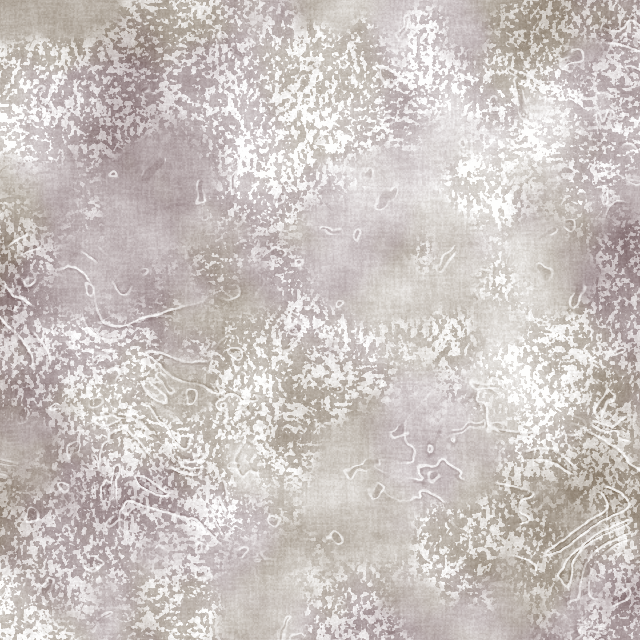
This texture is drawn by a Shadertoy shader. Its source:

```glsl
#define BASE_TONE 0.775
#define CLOUD_SCALE 5.0
#define CLOUD_CONTRAST 0.58
#define FLAKE_SCALE 185.0
#define FLAKE_LIGHT 0.15
#define FLAKE_DARK 0.065
#define CONTOUR_SCALE 6.0
#define CONTOUR_STEP 0.13
#define LINE_WIDTH 0.0019
#define MARK_GRID 15.0
#define GRAIN 0.07

float hash(vec2 p) {
    vec3 q = fract(vec3(p.xyx) * 0.1031);
    q += dot(q, q.yzx + 33.33);
    return fract((q.x + q.y) * q.z);
}

float noise(vec2 p) {
    vec2 i = floor(p), f = fract(p);
    f = f * f * (3.0 - 2.0 * f);
    return mix(mix(hash(i), hash(i + vec2(1, 0)), f.x),
               mix(hash(i + vec2(0, 1)), hash(i + vec2(1, 1)), f.x), f.y);
}

mat2 rotate(float a) {
    return mat2(cos(a), sin(a), -sin(a), cos(a));
}

float fbm(vec2 p) {
    float sum = 0.0, amp = 0.5;
    for (int i = 0; i < 4; i++) {
        sum += amp * noise(p);
        p = rotate(0.7) * p * 2.03 + 19.7;
        amp *= 0.5;
    }
    return sum / 0.9375;
}

// Warped height field whose level lines form the cracked edges
float relief(vec2 p) {
    vec2 warp = vec2(noise(p * 9.0 + 3.1), noise(p * 9.0 + 47.3)) - 0.5;
    return fbm(p * CONTOUR_SCALE + warp * 1.6 + 71.0);
}

// Signed distance to the nearest level line, in canvas units
float contourDistance(vec2 p) {
    float e = 0.0015, h = relief(p);
    vec2 slope = vec2(relief(p + vec2(e, 0)), relief(p + vec2(0, e))) - h;
    float level = (fract(h / CONTOUR_STEP) - 0.5) * CONTOUR_STEP;
    return level / max(length(slope) / e, 0.5);
}

// Scattered worn rings and scratches: x = white outline, y = shaded inside
vec2 marks(vec2 p) {
    vec2 result = vec2(0), cell = floor(p * MARK_GRID);
    vec2 wobble = vec2(noise(p * 75.0), noise(p * 75.0 + 31.0)) - 0.5;
    for (int y = -1; y <= 1; y++)
    for (int x = -1; x <= 1; x++) {
        vec2 id = cell + vec2(x, y);
        float present = step(0.62, hash(id + 5.3));
        vec2 center = (id + vec2(hash(id + 11.1), hash(id + 23.7))) / MARK_GRID;
        vec2 q = rotate(6.283 * hash(id + 37.9)) * (p - center) + wobble * 0.011;
        float size = mix(0.004, 0.011, hash(id + 53.1));
        float stretch = 0.035 * pow(hash(id + 61.7), 3.0);
        q.x -= clamp(q.x, -stretch, stretch);
        float d = length(q) - size * mix(1.0, 0.45, stretch / 0.035);
        float outline = 1.0 - smoothstep(0.0007, 0.003, abs(d));
        float inside = 1.0 - smoothstep(-0.003, 0.0, d);
        result = max(result, present * vec2(outline, inside));
    }
    return result;
}

void mainImage(out vec4 fragColor, in vec2 fragCoord) {
    vec2 p = fragCoord / iResolution.y;

    // Soft stained clouds
    float cloud = fbm(p * CLOUD_SCALE + 8.0) * 0.7 + fbm(p * 13.0 + 90.0) * 0.3;
    float tone = BASE_TONE + CLOUD_CONTRAST * (cloud - 0.5);

    // Crusty flakes, stretched along either axis from patch to patch
    float patches = smoothstep(0.36, 0.58, fbm(p * 7.0 + 130.0));
    float across = smoothstep(0.44, 0.56, noise(p * 8.0 + 210.0));
    vec2 fp = p * FLAKE_SCALE;
    float flake = mix(noise(fp * vec2(1.1, 0.75)), noise(fp * vec2(0.75, 1.1) + 40.0), across);
    flake = 0.6 * flake + 0.4 * noise(rotate(0.5) * fp * 1.9);
    flake += 0.45 * (fbm(p * 34.0 + 150.0) - 0.5);
    tone += patches * mix(-FLAKE_DARK, FLAKE_LIGHT, smoothstep(0.47, 0.62, flake));

    // Pale broken contours with a shaded inner lip
    float d = contourDistance(p) + 0.0022 * (noise(p * 160.0) - 0.5);
    float zone = smoothstep(0.5, 0.6, fbm(p * 4.0 + 260.0));
    zone *= smoothstep(0.3, 0.55, noise(p * 24.0 + 17.0));
    float line = 1.0 - smoothstep(LINE_WIDTH * 0.4, LINE_WIDTH * 1.5, abs(d));
    float lip = smoothstep(0.0, 0.002, d) * (1.0 - smoothstep(0.003, 0.009, d));
    float halo = exp(-abs(d) * 200.0);
    tone += zone * (0.05 * halo - 0.1 * lip);
    tone = mix(tone, 0.97, 0.85 * zone * line);

    // Small rings and scratches
    vec2 mark = marks(p);
    float wear = smoothstep(0.25, 0.6, noise(p * 60.0 + 77.0));
    tone -= 0.05 * mark.y;
    tone = mix(tone, 0.97, 0.75 * wear * mark.x);

    // Woven threads and fine grain
    float weave = noise(p * vec2(330.0, 50.0)) + noise(p * vec2(50.0, 330.0)) - 1.0;
    tone += 0.045 * weave + GRAIN * (noise(p * 480.0 + 9.0) - 0.5);

    // Mauve grey to warm grey tint, fading to white
    float warmth = smoothstep(0.35, 0.65, fbm(p * 6.0 + 310.0));
    vec3 tint = mix(vec3(1.0, 1.17, 1.15), vec3(1.0, 1.12, 1.26), warmth);
    fragColor = vec4(1.0 - (1.0 - clamp(tone, 0.4, 0.995)) * tint, 1.0);
}
```
